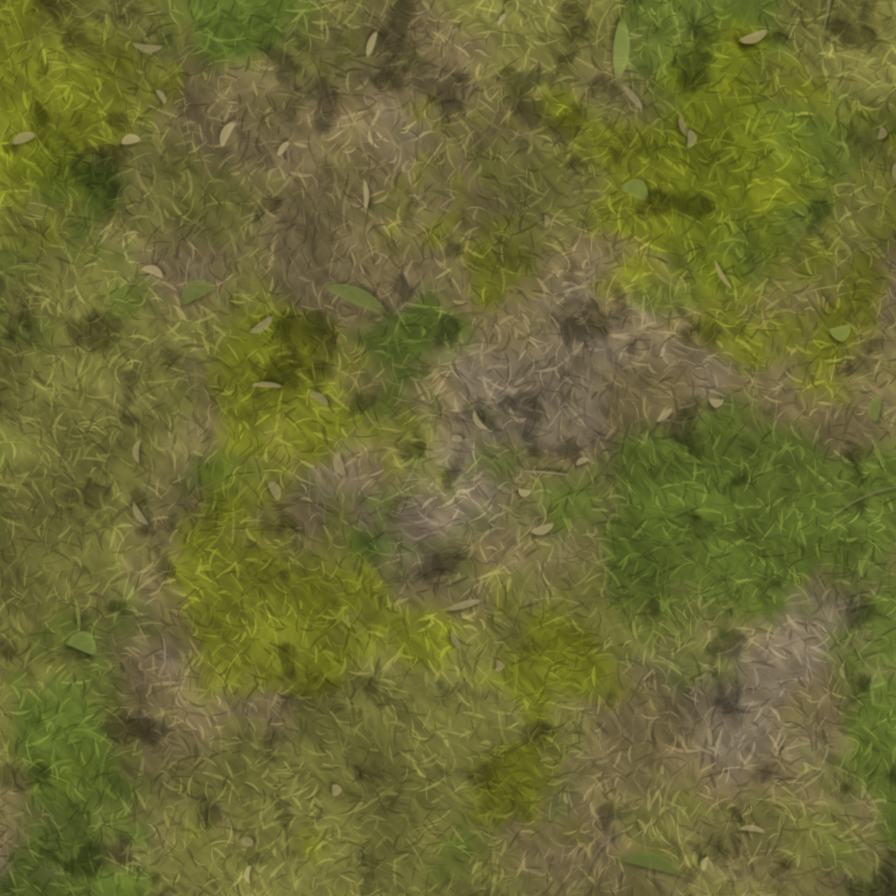
This texture is drawn by a WebGL 2 fragment shader. Its source:

```glsl
#version 300 es
precision highp float;

uniform vec2 u_resolution;
out vec4 fragColor;

float hash(vec2 p) {
    return fract(sin(dot(p, vec2(127.1, 311.7))) * 43758.5);
}

float noise(vec2 p) {
    vec2 cell = floor(p), f = fract(p);
    f = f * f * (3.0 - 2.0 * f);
    return mix(mix(hash(cell), hash(cell + vec2(1, 0)), f.x),
               mix(hash(cell + vec2(0, 1)), hash(cell + vec2(1, 1)), f.x), f.y);
}

mat2 rotate(float angle) {
    float c = cos(angle), s = sin(angle);
    return mat2(c, s, -s, c);
}

float fbm(vec2 p) {
    float sum = 0.0, weight = 0.5;
    for (int i = 0; i < 5; i++) {
        sum += weight * noise(p);
        p = rotate(0.6) * p * 2.03 + 17.3;
        weight *= 0.5;
    }
    return sum / 0.97;
}

// Patchwork of dry thatch, moss and fresh grass
vec3 groundColor(vec2 p) {
    vec2 warped = p + 0.05 * vec2(fbm(p * 9.0), fbm(p * 9.0 + 40.0));
    float dry = fbm(warped * 5.0 + 3.7);
    float fresh = fbm(warped * 5.5 + 21.4);
    float moss = fbm(warped * 6.0 + 58.2);
    vec3 color = vec3(0.435, 0.425, 0.215);
    color = mix(color, vec3(0.455, 0.405, 0.275), smoothstep(0.42, 0.62, dry));
    color = mix(color, vec3(0.475, 0.43, 0.36), 0.7 * smoothstep(0.6, 0.76, dry));
    color = mix(color, vec3(0.335, 0.395, 0.15), 0.9 * smoothstep(0.48, 0.66, fresh));
    color = mix(color, vec3(0.44, 0.46, 0.11), 0.8 * smoothstep(0.55, 0.72, moss));
    return color * (0.72 + 0.56 * fbm(p * 14.0 + 8.0));
}

// Soft tapered stroke, curved along its length
float strand(vec2 q, float halfLength, float width, float bend, float soft) {
    float t = q.x / halfLength;
    float d = abs(q.y + bend * t * t) - width * (1.0 - t * t);
    return (1.0 - smoothstep(-soft, soft, d)) * (1.0 - smoothstep(0.6, 1.0, abs(t)));
}

// One layer of scattered blades, each lighter or darker than the ground
vec3 addBlades(vec3 color, vec3 ground, vec2 p, float cells, float seed) {
    vec2 g = p * cells;
    float soft = cells * (0.0009 + 0.5 / u_resolution.y);
    for (int y = -1; y <= 1; y++)
    for (int x = -1; x <= 1; x++) {
        vec2 cell = floor(g) + vec2(x, y), key = cell + seed * 13.7;
        vec2 root = cell + vec2(hash(key), hash(key + 5.3));
        float tone = hash(key + 9.1);
        float angle = 7.0 * noise(root / cells * 4.0) + 2.6 * (hash(key + 2.9) - 0.5);
        float width = cells * mix(0.0006, 0.0022, hash(key + 7.7));
        float mask = strand(rotate(angle) * (g - root), mix(0.35, 0.8, hash(key + 3.1)),
                            width, 0.5 * (hash(key + 6.2) - 0.5), soft);
        vec3 tint = ground * mix(0.66, 1.36, tone) + vec3(0.05, 0.045, 0.035) * smoothstep(0.7, 1.0, tone);
        color = mix(color, tint, 0.6 * mask);
    }
    return color;
}

// Sparse pale litter: broad leaves or thin twigs
vec3 addLitter(vec3 color, vec2 p, float cells, float chance, float width, vec3 tint, float seed) {
    vec2 g = p * cells;
    float soft = cells * (0.0012 + 0.5 / u_resolution.y);
    for (int y = -1; y <= 1; y++)
    for (int x = -1; x <= 1; x++) {
        vec2 cell = floor(g) + vec2(x, y), key = cell + seed;
        vec2 root = cell + vec2(hash(key), hash(key + 4.4));
        vec2 q = rotate(6.28 * hash(key + 8.6)) * (g - root);
        float halfLength = mix(0.12, 0.4, hash(key + 1.9));
        float bend = 0.2 * (hash(key + 6.6) - 0.5);
        float size = width * cells * mix(0.6, 1.3, hash(key + 3.3));
        float present = step(hash(key + 2.2), chance);
        float shadow = strand(q + 0.003 * cells, halfLength, size, bend, soft * 2.0);
        color *= 1.0 - 0.25 * present * shadow;
        float mask = strand(q, halfLength, size, bend, soft);
        color = mix(color, tint * mix(0.8, 1.15, hash(key + 7.1)), 0.7 * present * mask);
    }
    return color;
}

void main() {
    vec2 p = gl_FragCoord.xy / u_resolution.y;
    vec3 ground = groundColor(p);

    // Matted fibres in two crossing directions
    float fibres = mix(noise(rotate(0.8) * p * vec2(45, 150)),
                       noise(rotate(-0.7) * p * vec2(150, 50) + 30.0), noise(p * 12.0));
    vec3 color = ground * (0.82 + 0.32 * fibres);

    for (int i = 0; i < 8; i++)
        color = addBlades(color, ground, p, 22.0 + 5.0 * float(i), float(i) + 1.0);

    // Deep gaps between tufts
    color *= 1.0 - 0.3 * smoothstep(0.6, 0.78, fbm(p * 22.0 + 70.0));

    color = addLitter(color, p, 6.0, 0.2, 0.0014, vec3(0.52, 0.48, 0.37), 31.0);
    color = addLitter(color, p, 17.0, 0.13, 0.0045, vec3(0.64, 0.59, 0.42), 53.0);
    color = addLitter(color, p, 9.0, 0.1, 0.009, vec3(0.5, 0.55, 0.27), 77.0);
    fragColor = vec4(color, 1.0);
}
```
